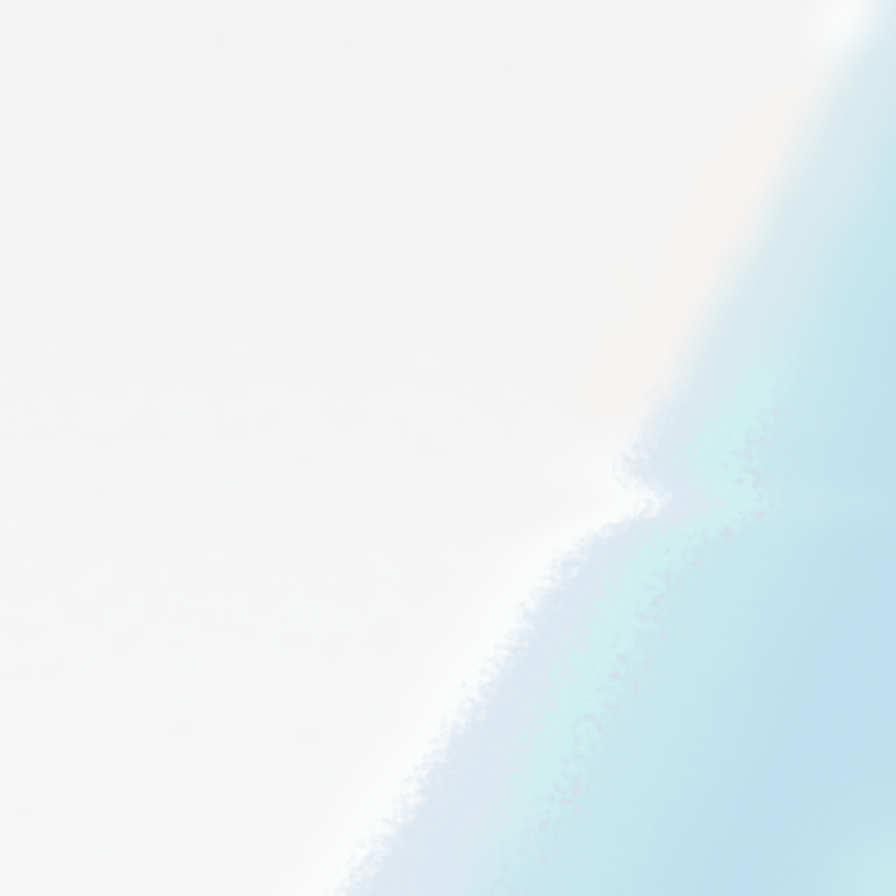
A WebGL 1 fragment shader for this background:

```glsl
precision highp float;
// A pale paper field with a diagonal wash of icy blue along the right side.
// A bent shoreline gives a depth; colour bands follow that depth, while gradient
// noise roughens the lower shore into speckles and leaves the upper one misty.

uniform vec2 u_resolution;

#define SHORE_START 0.385
#define SHORE_SLOPE 0.66
#define SHORE_BEND 0.115
#define NOTCH_SIZE 0.055
#define NOTCH_HEIGHT 0.437
#define WOBBLE 0.022
#define SPECKLE 0.035
#define SPECKLE_SCALE 88.0
#define MIST_WIDTH 0.036
#define MOTTLE 0.006

const vec3 PAPER_TOP = vec3(0.952, 0.953, 0.952);
const vec3 PAPER_LOW = vec3(0.964, 0.965, 0.965);
const vec3 PEACH = vec3(0.968, 0.953, 0.942);
const vec3 FOAM = vec3(0.980, 0.984, 0.984);
const vec3 LAVENDER = vec3(0.868, 0.912, 0.948);
const vec3 MIST = vec3(0.850, 0.918, 0.935);
const vec3 CYAN = vec3(0.815, 0.945, 0.940);
const vec3 ICE = vec3(0.787, 0.908, 0.935);
const vec3 BLUE = vec3(0.755, 0.873, 0.930);

vec2 gradient(vec2 cell) {
  vec2 h = vec2(dot(cell, vec2(127.1, 311.7)), dot(cell, vec2(269.5, 183.3)));
  return fract(sin(h) * 43758.5) * 2.0 - 1.0;
}

float gradientNoise(vec2 p) {
  vec2 i = floor(p);
  vec2 f = p - i;
  vec2 w = f * f * f * (f * (f * 6.0 - 15.0) + 10.0);
  float a = dot(gradient(i), f);
  float b = dot(gradient(i + vec2(1.0, 0.0)), f - vec2(1.0, 0.0));
  float c = dot(gradient(i + vec2(0.0, 1.0)), f - vec2(0.0, 1.0));
  float d = dot(gradient(i + 1.0), f - 1.0);
  return mix(mix(a, b, w.x), mix(c, d, w.x), w.y);
}

float fbm(vec2 p) {
  float sum = 0.0;
  float amplitude = 0.6;
  for (int i = 0; i < 3; i++) {
    sum += amplitude * gradientNoise(p);
    p = p * 2.03 + 17.3;
    amplitude *= 0.5;
  }
  return sum;
}

// Bell-shaped falloff around a centre
float bell(float x, float centre, float width) {
  float t = (x - centre) / width;
  return exp(-t * t);
}

// Horizontal position of the shoreline at height y
float shoreline(float y) {
  return SHORE_START + SHORE_SLOPE * y - SHORE_BEND * max(y - 0.45, 0.0)
    + NOTCH_SIZE * bell(y, NOTCH_HEIGHT, 0.028);
}

vec3 paperColor(vec2 p, float depth) {
  vec3 color = mix(PAPER_LOW, PAPER_TOP, smoothstep(0.1, 0.95, p.y));
  color += MOTTLE * fbm(p * vec2(22.0, 30.0));
  // Warm fringe above, bright foam below and in the top corner
  float warm = bell(depth, -0.02, 0.07) * smoothstep(0.46, 0.62, p.y);
  color = mix(color, PEACH, 0.85 * warm * (1.0 - smoothstep(0.8, 0.95, p.y)));
  float foam = bell(depth, -0.015, 0.06) * (1.0 - smoothstep(0.44, 0.55, p.y));
  foam += bell(length(p - vec2(0.95, 0.97)), 0.0, 0.045);
  return mix(color, FOAM, min(foam, 1.0));
}

vec3 washColor(vec2 p, float depth, float grain, float rough) {
  float d = depth + grain * 0.055 * rough;
  // Pale rim, then open ice, then deeper blue
  vec3 rim = mix(MIST, LAVENDER, rough);
  float rimEnd = mix(0.14, 0.09, smoothstep(0.0, 0.4, p.y));
  vec3 color = mix(rim, ICE, smoothstep(rimEnd - 0.05, rimEnd + 0.06, d));
  float deep = d + 0.2 * p.y + 0.05 * fbm(p * 7.0);
  color = mix(color, BLUE, smoothstep(0.22, 0.43, deep));
  // Cyan vein beside the rim, fading towards both ends
  float vein = bell(d, rimEnd + 0.005, 0.034);
  vein *= smoothstep(-0.05, 0.2, p.y) * (1.0 - smoothstep(0.52, 0.66, p.y));
  color = mix(color, CYAN, 0.9 * vein);
  // Lilac flecks along the inner side of the vein
  float fleck = smoothstep(0.08, 0.3, grain) * bell(depth, rimEnd + 0.05, 0.03);
  color = mix(color, LAVENDER - vec3(0.03, 0.05, 0.03), 0.7 * fleck * rough);
  // Light returns in the lower right corner
  return mix(color, CYAN, 0.6 * bell(length(p - vec2(1.0, 0.0)), 0.0, 0.08));
}

void main() {
  vec2 p = gl_FragCoord.xy / u_resolution;
  float rough = 1.0 - smoothstep(0.46, 0.64, p.y);
  float grain = gradientNoise(p * SPECKLE_SCALE)
    + 0.5 * gradientNoise(p * SPECKLE_SCALE * 2.1 + 9.0);
  float depth = p.x - shoreline(p.y) + WOBBLE * fbm(p * 13.0);

  // Speckled shore below, misty shore above
  float shore = depth + SPECKLE * grain * rough;
  float softness = mix(MIST_WIDTH, 0.025, rough);
  float cover = smoothstep(-softness, softness * 1.2, shore);

  vec3 wash = washColor(p, depth, grain, rough) + MOTTLE * grain * rough;
  gl_FragColor = vec4(mix(paperColor(p, depth), wash, cover), 1.0);
}
```
